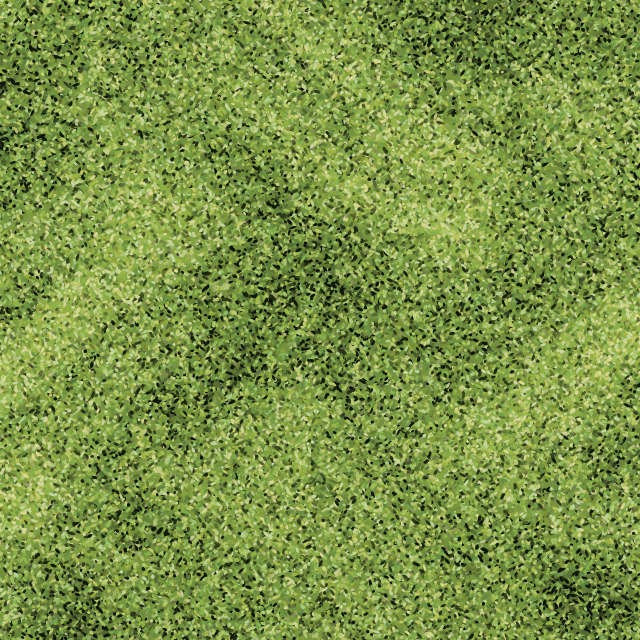
Give the GLSL for this texture, as a WebGL 2 fragment shader.

```glsl
#version 300 es
precision highp float;
// Dense short turf seen from above: several layers of small soft blades,
// scattered on jittered grids along both diagonals, each with its own tone.
// Layered sines shift the tones into broad sunny and shaded patches.

uniform vec2 u_resolution;
out vec4 outColor;

#define BLADE_CELLS 90.0    // grid cells across the canvas
#define BLADE_LAYERS 5
#define BLADE_LENGTH 0.78   // longest half length, in cells
#define BLADE_WIDTH 0.34    // widest half width, in cells
#define EDGE_SOFTNESS 0.55
#define ANGLE_SPREAD 1.1
#define TONE_CONTRAST 1.28
#define PATCH_STRENGTH 0.27
#define HUE_VARIATION 0.13

const float DIAGONAL = 0.7854;

// Integer hash giving three independent values in 0..1
vec3 hash3(ivec3 cell) {
    uvec3 v = uvec3(cell + 4096) * 1664525u + 1013904223u;
    v.x += v.y * v.z; v.y += v.z * v.x; v.z += v.x * v.y;
    v ^= v >> 16u;
    v.x += v.y * v.z; v.y += v.z * v.x; v.z += v.x * v.y;
    return vec3(v >> 8u) / 16777216.0;
}

// Broad irregular light and shade, roughly -1..1
float shadePatches(vec2 uv) {
    mat2 turn = mat2(0.8, 0.6, -0.6, 0.8);
    vec2 p = uv * 6.5 + vec2(1.7, 4.1);
    float sum = 0.0, amplitude = 0.55;
    for (int i = 0; i < 6; i++) {
        p += 0.75 * sin(p.yx * 1.3 + float(i) * 2.1);
        sum += amplitude * sin(p.x) * cos(p.y * 0.9);
        p = turn * p * 1.65 + 3.7;
        amplitude *= 0.72;
    }
    return sum;
}

// Tone 0..1 to colour: shadow, deep green, mid green, fresh green, pale tip
vec3 grassColor(float tone) {
    vec3 c = mix(vec3(0.05, 0.08, 0.03), vec3(0.19, 0.24, 0.11), smoothstep(-0.13, 0.03, tone));
    c = mix(c, vec3(0.34, 0.42, 0.19), smoothstep(0.03, 0.15, tone));
    c = mix(c, vec3(0.45, 0.57, 0.24), smoothstep(0.15, 0.38, tone));
    c = mix(c, vec3(0.57, 0.70, 0.28), smoothstep(0.38, 0.65, tone));
    c = mix(c, vec3(0.69, 0.77, 0.41), smoothstep(0.65, 0.86, tone));
    return mix(c, vec3(0.80, 0.84, 0.60), smoothstep(0.90, 1.16, tone));
}

// Colour of one blade, with a lean toward yellow or blue-green
vec3 bladeColor(float toneSeed, float hueSeed, float patchTone) {
    float tone = 0.5 + (toneSeed - 0.5) * TONE_CONTRAST + patchTone * PATCH_STRENGTH;
    vec3 c = grassColor(tone);
    float lean = (hueSeed - 0.5) * HUE_VARIATION + patchTone * 0.02;
    c += lean * vec3(1.0, 0.1, -0.5) * smoothstep(0.0, 0.35, tone);
    // A few dry, greyish blades
    float dry = smoothstep(0.86, 0.94, fract(hueSeed * 7.3)) * 0.5;
    return mix(c, vec3(dot(c, vec3(0.35, 0.5, 0.15))) * vec3(1.06, 1.0, 0.82), dry);
}

void main() {
    vec2 uv = gl_FragCoord.xy / u_resolution.y;
    float patchTone = shadePatches(uv);
    vec3 color = grassColor(0.42 + patchTone * PATCH_STRENGTH);

    // Paint the blades layer over layer
    for (int layer = 0; layer < BLADE_LAYERS; layer++) {
        vec2 p = uv * BLADE_CELLS + float(layer) * vec2(0.37, 0.61);
        ivec2 home = ivec2(floor(p));
        for (int j = -1; j <= 1; j++) {
            for (int i = -1; i <= 1; i++) {
                ivec2 cell = home + ivec2(i, j);
                vec3 place = hash3(ivec3(cell, layer * 2));
                vec3 look = hash3(ivec3(cell, layer * 2 + 1));

                float side = place.z < 0.5 ? -1.0 : 1.0;
                float angle = side * DIAGONAL + (fract(place.z * 2.0) - 0.5) * ANGLE_SPREAD;
                vec2 along = vec2(cos(angle), sin(angle));
                vec2 offset = p - vec2(cell) - place.xy;
                vec2 local = vec2(dot(offset, along), dot(offset, vec2(-along.y, along.x)));

                float halfLength = BLADE_LENGTH * mix(0.42, 1.0, look.z * look.z);
                float halfWidth = BLADE_WIDTH * mix(0.65, 1.0, fract(look.z * 5.7));
                float reach = length(local / vec2(halfLength, halfWidth));
                float cover = 1.0 - smoothstep(1.0 - EDGE_SOFTNESS, 1.0, reach);
                color = mix(color, bladeColor(look.x, look.y, patchTone), cover);
            }
        }
    }
    outColor = vec4(clamp(color, 0.0, 1.0), 1.0);
}
```
